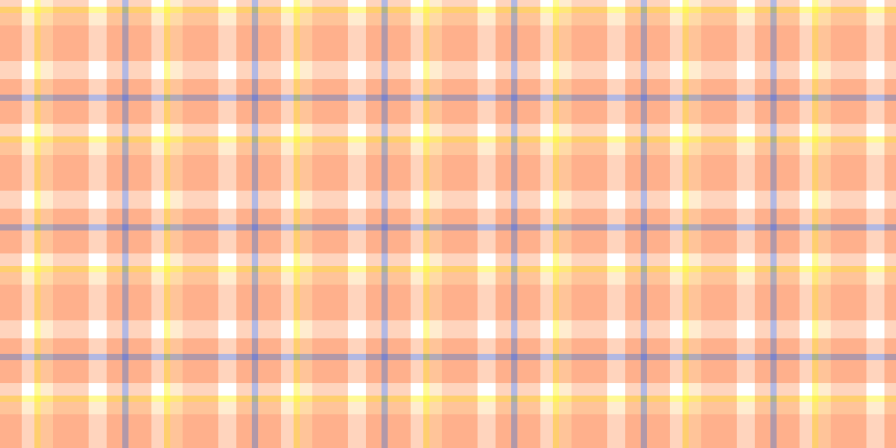
Give the GLSL for this pattern, as a WebGL 2 fragment shader.

```glsl
#version 300 es
precision highp float;
// Pastel plaid: one sequence of coloured stripes runs both across and down.
// Each thread direction is a sum of box-filtered stripes over a salmon ground,
// and the two directions are multiplied like overlapping translucent dyes.

#define REPEATS_DOWN 3.456
#define SETT_ORIGIN  vec2(0.265, 0.052)
#define SALMON vec3(1.00, 0.83, 0.74)
#define WHITE  vec3(1.00, 1.00, 1.00)
#define CREAM  vec3(1.00, 0.925, 0.81)
#define YELLOW vec3(1.00, 0.98, 0.59)
#define BLUE   vec3(0.70, 0.72, 0.89)

uniform vec2 u_resolution;
out vec4 fragColor;

// Coverage of a repeating stripe; all lengths are fractions of one repeat.
float stripe(float t, float start, float end, float pixel) {
    float center = 0.5 * (start + end);
    float halfWidth = 0.5 * (end - start);
    float dist = abs(fract(t - center + 0.5) - 0.5);
    return clamp((halfWidth - dist) / pixel + 0.5, 0.0, 1.0);
}

// Stripe sequence of one thread direction; shared edges blend without gaps.
vec3 sett(float t, float pixel) {
    vec3 color = SALMON;
    color += (YELLOW - SALMON) * stripe(t, 0.000, 0.048, pixel);
    color += (CREAM  - SALMON) * stripe(t, 0.048, 0.144, pixel);
    color += (WHITE  - SALMON) * stripe(t, 0.419, 0.558, pixel);
    color += (BLUE   - SALMON) * stripe(t, 0.678, 0.726, pixel);
    color += (WHITE  - SALMON) * stripe(t, 0.903, 1.000, pixel);
    return color;
}

void main() {
    // Square repeats, measured from the top left in canvas heights
    vec2 position = gl_FragCoord.xy / u_resolution.y;
    position.y = 1.0 - position.y;
    vec2 cloth = position * REPEATS_DOWN - SETT_ORIGIN;
    float pixel = REPEATS_DOWN / u_resolution.y;

    // Overlay the two thread directions
    vec3 color = sett(cloth.x, pixel) * sett(cloth.y, pixel);
    fragColor = vec4(color, 1.0);
}
```
